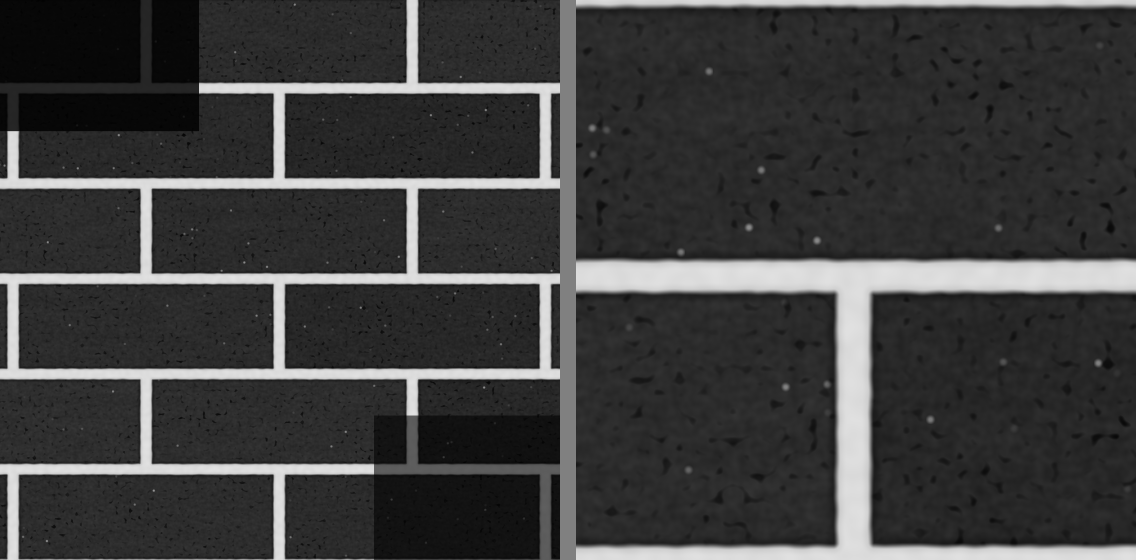
Left: the whole. Right: its middle third, enlarged.
Write a Shadertoy shader that draws this texture.

```glsl
// Charcoal running-bond brick wall with pale mortar and two shaded corner panels.

const vec2  BRICK_PITCH   = vec2(0.4753, 0.1701); // brick plus joint
const vec2  JOINT_ORIGIN  = vec2(0.0234, 0.1576); // a joint crossing, from the top left
const vec2  JOINT_HALF    = vec2(0.0102, 0.0095); // half widths: upright, level
const float CORNER_RADIUS = 0.002;
const float EDGE_SOFTNESS = 0.0022;
const float EDGE_WOBBLE   = 0.0009;

const vec3  BRICK_COLOR   = vec3(0.165);
const vec3  MORTAR_COLOR  = vec3(0.865);
const float TONE_SPREAD   = 0.035;  // variation between bricks
const float GRAIN_AMOUNT  = 0.055;
const float PIT_AMOUNT    = 0.12;
const float FLECK_CELLS   = 120.0;
const float FLECK_CHANCE  = 0.012;

// Panels as (left, top, right, bottom), measured from the top left.
const vec4  DEEP_PANEL    = vec4(-1.0, -1.0, 0.3555, 0.2344);
const vec4  SOFT_PANEL    = vec4(0.668, 0.742, 2.0, 2.0);
const float DEEP_LIGHT    = 0.17;
const float SOFT_LIGHT    = 0.42;

float hash(vec2 p) {
    vec3 q = fract(p.xyx * 0.1031);
    q += dot(q, q.yzx + 33.33);
    return fract((q.x + q.y) * q.z);
}

vec2 gradient(vec2 cell) {
    float angle = 6.28319 * hash(cell);
    return vec2(cos(angle), sin(angle));
}

float gradientNoise(vec2 p) {
    vec2 i = floor(p), f = fract(p);
    vec2 u = f * f * f * (f * (f * 6.0 - 15.0) + 10.0);
    vec2 e = vec2(0.0, 1.0);
    float low  = mix(dot(gradient(i), f),
                     dot(gradient(i + e.yx), f - e.yx), u.x);
    float high = mix(dot(gradient(i + e.xy), f - e.xy),
                     dot(gradient(i + e.yy), f - e.yy), u.x);
    return mix(low, high, u.y);
}

float boxDistance(vec2 p, vec2 halfSize) {
    vec2 d = abs(p) - halfSize;
    return length(max(d, 0.0)) + min(max(d.x, d.y), 0.0);
}

// Rare pale mineral grains, at most one per cell.
float flecks(vec2 p) {
    vec2 cell = floor(p * FLECK_CELLS);
    vec2 jitter = 0.3 + 0.4 * vec2(hash(cell + 71.0), hash(cell + 137.0));
    float dist = length(fract(p * FLECK_CELLS) - jitter);
    float present = step(hash(cell + 19.0), FLECK_CHANCE);
    return present * smoothstep(0.4, 0.05, dist) * hash(cell + 211.0);
}

float panelMask(vec2 p, vec4 panel, float pixel) {
    float dist = boxDistance(p - 0.5 * (panel.xy + panel.zw),
                             0.5 * (panel.zw - panel.xy));
    return 1.0 - smoothstep(-0.5 * pixel, 0.5 * pixel, dist);
}

vec3 brickSurface(vec2 p, vec2 id) {
    vec2 q = p + 7.0 * vec2(hash(id + 50.0), hash(id + 90.0));
    float tone = TONE_SPREAD * (hash(id + 30.0) - 0.5);
    float grain = 0.6 * gradientNoise(q * vec2(110.0, 150.0))
                + 0.4 * gradientNoise(q * 230.0 + 17.0)
                + 0.3 * gradientNoise(q * vec2(14.0, 45.0));
    float clusters = 0.6 + gradientNoise(q * 13.0 + 5.0);
    float pits = smoothstep(0.2, 0.55, gradientNoise(q * vec2(125.0, 140.0) + 41.0));
    vec3 color = BRICK_COLOR + tone + GRAIN_AMOUNT * grain;
    color -= PIT_AMOUNT * pits * clusters;
    return max(color + 0.4 * flecks(q), 0.02);
}

void mainImage(out vec4 fragColor, in vec2 fragCoord) {
    vec2 p = fragCoord / iResolution.xy;
    p.y = 1.0 - p.y;
    float pixel = 1.0 / min(iResolution.x, iResolution.y);

    // Running bond: alternate courses shift by half a brick.
    vec2 grid = (p - JOINT_ORIGIN) / BRICK_PITCH;
    float course = floor(grid.y);
    grid.x += 0.5 * mod(course, 2.0);
    vec2 id = floor(grid);
    vec2 local = (fract(grid) - 0.5) * BRICK_PITCH;

    // Brick outline with slightly worn edges.
    vec2 halfSize = 0.5 * BRICK_PITCH - JOINT_HALF;
    float dist = boxDistance(local, halfSize - CORNER_RADIUS) - CORNER_RADIUS;
    dist += EDGE_WOBBLE * gradientNoise(p * 75.0);
    float softness = max(EDGE_SOFTNESS, pixel);
    float mortarMask = smoothstep(-softness, softness, dist);

    // Bricks darken at the rim; mortar is faintly mottled.
    vec3 brick = brickSurface(p, id);
    brick *= 1.0 - 0.3 * smoothstep(-0.007, -0.001, dist);
    vec3 mortar = MORTAR_COLOR + 0.03 * gradientNoise(p * 90.0);
    mortar -= 0.07 * (1.0 - smoothstep(0.0, 0.006, dist));
    vec3 color = mix(brick, mortar, mortarMask);

    // Shaded panels.
    color *= mix(1.0, DEEP_LIGHT, panelMask(p, DEEP_PANEL, pixel));
    color *= mix(1.0, SOFT_LIGHT, panelMask(p, SOFT_PANEL, pixel));
    fragColor = vec4(color, 1.0);
}
```
